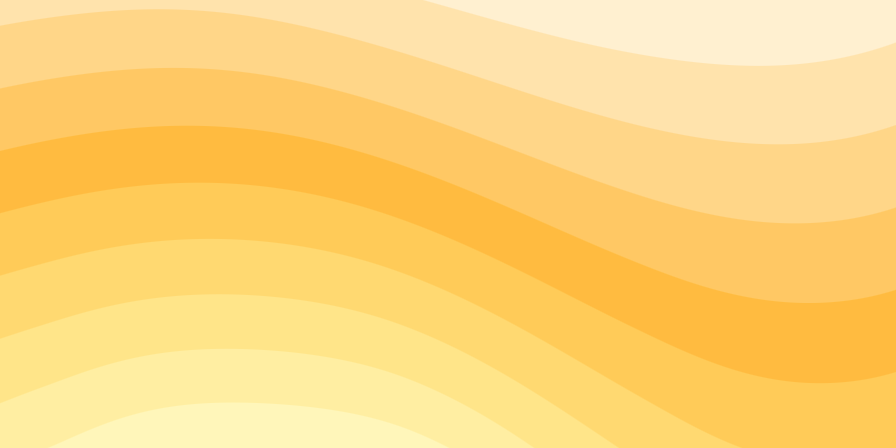
Reproduce this background procedurally as a WebGL 2 fragment shader.

```glsl
#version 300 es
precision highp float;
// Layered golden waves: nested bands that swell on the left and dip on the right.

uniform vec2 u_resolution;
out vec4 fragColor;

// Depth below the top edge of wave k at x; x spans 0..2, depth spans 0..1.
float waveDepth(float x, float k) {
    vec2 crest = vec2(0.318 + k * (0.0378 - 0.00156 * k), -0.112 + k * (0.1336 - 0.00091 * k));
    vec2 trough = vec2(1.693 + k * (0.0469 - 0.00313 * k), 0.147 + k * (0.1745 + 0.00065 * k));
    float u = (x - crest.x) / (trough.x - crest.x);

    // A cubic joins crest and trough; the sag bends it without moving either.
    float leftSag = 1.26 - 0.01 * (k - 5.5) * (k - 5.5);
    float sag = mix(leftSag, 0.02 + 0.34 * k, smoothstep(-0.3, 0.3, u));
    sag = mix(sag, 0.4, smoothstep(0.7, 1.1, u));
    float bend = u * (1.0 - u);
    float rise = u * u * (3.0 - 2.0 * u) - sag * bend * bend;
    return mix(crest.y, trough.y, rise);
}

// Cream deepens to amber at band 4, then lightens to pale yellow.
vec3 bandColor(float band) {
    vec3 amber = vec3(1.0, 0.735, 0.25);
    float below = max(band - 4.0, 0.0);
    vec3 upper = mix(vec3(1.0, 0.94, 0.815), amber, min(band / 4.0, 1.0));
    return upper + below * vec3(0.0, 0.066 - 0.004 * below, 0.096);
}

void main() {
    vec2 uv = gl_FragCoord.xy / u_resolution;
    float x = 2.0 * uv.x;
    float depth = 1.0 - uv.y;

    // Paint each lower band over the one above it.
    vec3 color = bandColor(0.0);
    for (int i = 0; i < 9; i++) {
        float k = float(i);
        float d = depth - waveDepth(x, k);
        float coverage = clamp(d / fwidth(d) + 0.5, 0.0, 1.0);
        color = mix(color, bandColor(k + 1.0), coverage);
    }
    fragColor = vec4(color, 1.0);
}
```
